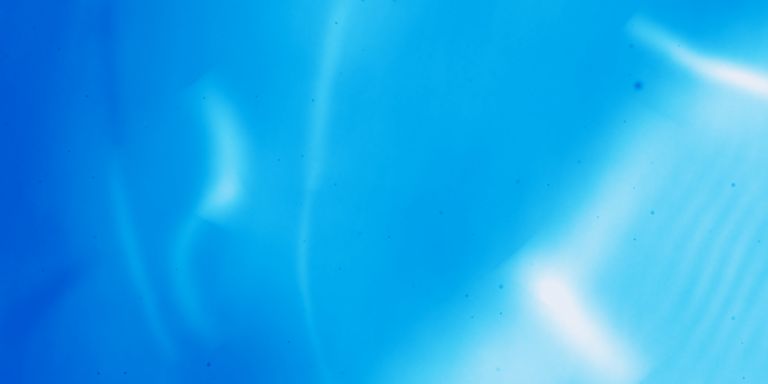
A Shadertoy shader for this background:

```glsl
#define WARP 0.035
#define MOTTLE 0.09
#define FIBRE 0.05
#define STRIPE_DEPTH 0.022
#define STRIPE_FREQ 105.0
#define SPECK_CELL 0.07
#define SPECK_CHANCE 0.24
#define SPECK_DEPTH 0.16
#define GRAIN 0.012
#define CURVE_STEPS 14

float hash(vec2 p) {
    vec3 q = fract(vec3(p.xyx) * 0.1031);
    q += dot(q, q.yzx + 33.33);
    return fract((q.x + q.y) * q.z);
}

float noise(vec2 p) {
    vec2 i = floor(p), f = fract(p);
    f = f * f * (3.0 - 2.0 * f);
    return mix(mix(hash(i), hash(i + vec2(1, 0)), f.x),
               mix(hash(i + vec2(0, 1)), hash(i + vec2(1, 1)), f.x), f.y);
}

float fbm(vec2 p) {
    float sum = 0.0, amp = 0.5;
    for (int i = 0; i < 4; i++) {
        sum += amp * noise(p);
        p = mat2(1.6, 1.2, -1.2, 1.6) * p + 17.0;
        amp *= 0.5;
    }
    return sum;
}

float glow(vec2 p, vec2 centre, vec2 radius) {
    vec2 d = (p - centre) / radius;
    return exp(-dot(d, d));
}

// Soft stroke along a quadratic curve, fading at both ends
float ribbon(vec2 p, vec2 a, vec2 b, vec2 c, float width) {
    float nearest = 1e5, along = 0.0;
    vec2 from = a;
    for (int i = 1; i <= CURVE_STEPS; i++) {
        float t = float(i) / float(CURVE_STEPS);
        vec2 to = mix(mix(a, b, t), mix(b, c, t), t);
        vec2 pa = p - from, ba = to - from;
        float h = clamp(dot(pa, ba) / dot(ba, ba), 0.0, 1.0);
        float d = length(pa - ba * h);
        if (d < nearest) {
            nearest = d;
            along = (float(i - 1) + h) / float(CURVE_STEPS);
        }
        from = to;
    }
    return sqrt(max(4.0 * along * (1.0 - along), 0.0)) * exp(-nearest * nearest / (width * width));
}

// Deep blue to pale, by tone
vec3 inkColour(float tone) {
    vec3 col = mix(vec3(0.0, 0.34, 0.82), vec3(0.0, 0.49, 0.87), smoothstep(0.0, 0.22, tone));
    col = mix(col, vec3(0.0, 0.67, 0.93), clamp((tone - 0.2) / 0.3, 0.0, 1.0));
    col = mix(col, vec3(0.27, 0.80, 0.96), clamp((tone - 0.5) / 0.2, 0.0, 1.0));
    col = mix(col, vec3(0.60, 0.87, 0.97), clamp((tone - 0.7) / 0.15, 0.0, 1.0));
    return mix(col, vec3(0.90, 0.93, 0.97), clamp((tone - 0.85) / 0.17, 0.0, 1.0));
}

// Broad washes of light and dark
float washes(vec2 p) {
    float tone = mix(0.05, 0.5, smoothstep(0.0, 0.85, p.x));
    float shore = dot(p - vec2(1.02, 0.0), vec2(0.739, -0.674));
    tone += 0.25 * smoothstep(-0.12, 0.17, shore);
    tone -= 0.24 * glow(p, vec2(0.62, 0.0), vec2(0.22, 0.26));
    tone -= 0.20 * glow(p, vec2(2.0, 1.03), vec2(0.28, 0.16));
    tone -= 0.05 * glow(p, vec2(1.14, 0.42), vec2(0.14, 0.25));
    tone += 0.09 * glow(p, vec2(0.30, 0.38), vec2(0.15, 0.25));
    tone += 0.08 * glow(p, vec2(0.72, 0.42), vec2(0.14, 0.22));
    tone += 0.11 * glow(p, vec2(0.93, 1.0), vec2(0.14, 0.25));
    tone += 0.13 * glow(p, vec2(1.30, 0.03), vec2(0.20, 0.13));
    return tone + 0.10 * glow(p, vec2(1.90, 0.72), vec2(0.18, 0.10));
}

// Folded veils and bright streaks
float veils(vec2 p) {
    float tone = 0.30 * ribbon(p, vec2(0.51, 0.80), vec2(0.66, 0.58), vec2(0.56, 0.42), 0.055);
    tone += 0.17 * ribbon(p, vec2(0.64, 0.52), vec2(0.34, 0.38), vec2(0.58, 0.10), 0.035);
    tone += 0.13 * ribbon(p, vec2(0.31, 0.62), vec2(0.31, 0.32), vec2(0.47, 0.05), 0.025);
    tone += 0.11 * ribbon(p, vec2(0.92, 1.05), vec2(0.82, 0.78), vec2(0.82, 0.50), 0.028);
    tone += 0.08 * ribbon(p, vec2(0.83, 0.58), vec2(0.74, 0.25), vec2(0.87, -0.02), 0.016);
    tone -= 0.06 * ribbon(p, vec2(0.28, 1.05), vec2(0.26, 0.75), vec2(0.34, 0.50), 0.028);
    tone -= 0.07 * ribbon(p, vec2(0.00, 0.10), vec2(0.10, 0.20), vec2(0.26, 0.36), 0.035);
    tone += 0.25 * ribbon(p, vec2(1.34, 0.35), vec2(1.48, 0.18), vec2(1.66, 0.00), 0.075);
    tone += 0.14 * ribbon(p, vec2(1.42, 0.22), vec2(1.55, 0.42), vec2(1.72, 0.70), 0.08);
    return tone + 0.28 * ribbon(p, vec2(1.64, 0.95), vec2(1.78, 0.81), vec2(2.10, 0.75), 0.035);
}

// Scattered pigment dots
float specks(vec2 p) {
    vec2 cell = floor(p / SPECK_CELL);
    vec2 spot = (cell + 0.2 + 0.6 * vec2(hash(cell + 3.1), hash(cell + 8.7))) * SPECK_CELL;
    float radius = mix(0.002, 0.006, pow(hash(cell + 21.3), 3.0));
    float dotMask = 1.0 - smoothstep(radius * 0.4, radius + 1.0 / iResolution.y, length(p - spot));
    return dotMask * step(hash(cell + 40.0), SPECK_CHANCE) * hash(cell + 55.0);
}

void mainImage(out vec4 fragColor, in vec2 fragCoord) {
    vec2 p = fragCoord / iResolution.xy * vec2(2.0, 1.0);
    vec2 q = p + WARP * (vec2(fbm(p * 4.0), fbm(p * 4.0 + 31.0)) - 0.47);
    float tone = washes(q) + veils(q);

    // Cloudy mottling, fibres and slanted stripes
    tone += MOTTLE * (fbm(q * 5.0 + 9.0) - 0.47);
    tone += FIBRE * (fbm(vec2(q.x * 14.0 - q.y * 3.0, q.y * 2.5)) - 0.47);
    float stripe = sin(STRIPE_FREQ * dot(q, vec2(0.86, -0.51)) + 3.0 * noise(p * 5.0));
    tone += STRIPE_DEPTH * stripe * glow(p, vec2(1.88, 0.30), vec2(0.16, 0.24));

    // Specks, one larger blot and fine grain
    tone -= SPECK_DEPTH * specks(p);
    tone -= 0.35 * glow(p, vec2(1.662, 0.777), vec2(0.010));
    tone += GRAIN * (noise(p * 130.0) - 0.5);
    fragColor = vec4(inkColour(tone), 1.0);
}
```
